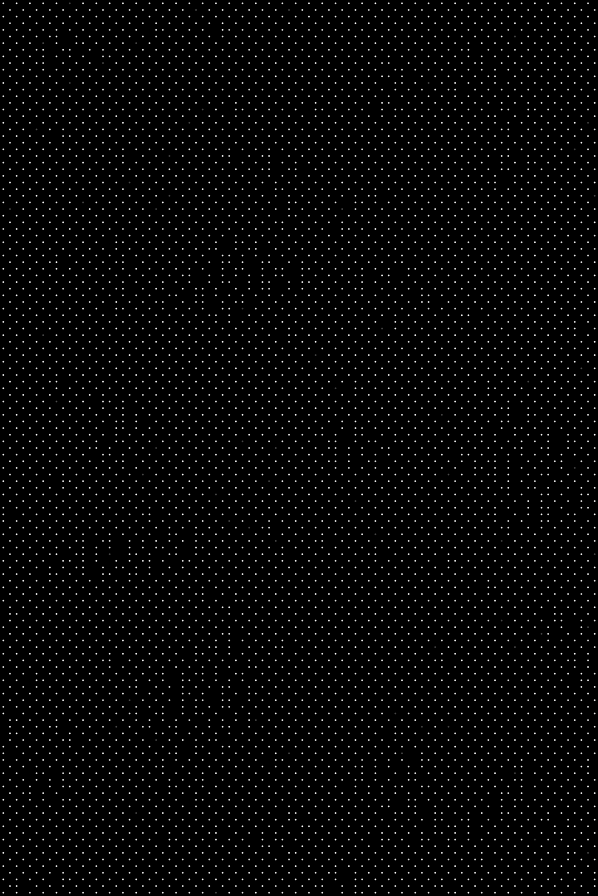
Reproduce this pattern procedurally as a Shadertoy shader.

```glsl
// Fine staggered grid of pale pin dots on black, with patches of misplaced dots.

// Sine-free hash of a lattice point, 0 to 1.
float hash(vec2 p) {
    vec3 q = fract(vec3(p.xyx) * 0.1031);
    q += dot(q, q.yzx + 33.33);
    return fract((q.x + q.y) * q.z);
}

float valueNoise(vec2 p) {
    vec2 cell = floor(p);
    vec2 f = smoothstep(0.0, 1.0, fract(p));
    vec2 e = vec2(1.0, 0.0);
    return mix(mix(hash(cell), hash(cell + e.xy), f.x),
               mix(hash(cell + e.yx), hash(cell + e.xx), f.x), f.y);
}

// 1 where a lattice cell holds a dot: a checkerboard whose side-by-side
// cells occasionally trade places, mostly inside soft patches.
float dotPresent(vec2 cell) {
    vec2 pair = vec2(floor(cell.x * 0.5), cell.y);
    float patchiness = smoothstep(0.62, 0.95, valueNoise(pair * vec2(0.24, 0.12) + 7.0));
    float swapped = step(hash(pair + 19.0), 0.012 + 0.4 * patchiness);
    return 1.0 - mod(cell.x + cell.y + swapped, 2.0);
}

void mainImage(out vec4 fragColor, in vec2 fragCoord) {
    // 45 staggered repeats across and 67.5 down, two cells each, counted from the top left
    vec2 uv = fragCoord / iResolution.xy;
    vec2 grid = vec2(uv.x, 1.0 - uv.y) * vec2(90.0, 135.0);
    vec2 cell = floor(grid);

    // Small round dot, softened over about one pixel
    float dist = length(fract(grid) - 0.5);
    float soft = 0.6 * 90.0 / iResolution.x;
    float ink = 1.0 - smoothstep(0.124 - soft, 0.124 + soft, dist);

    // Slight unevenness in brightness, with a few faint dots
    float wear = mix(0.88, 1.0, hash(cell + 53.0));
    wear *= mix(0.3, 1.0, step(0.012, hash(cell + 91.0)));

    fragColor = vec4(vec3(ink * wear * dotPresent(cell)), 1.0);
}
```
